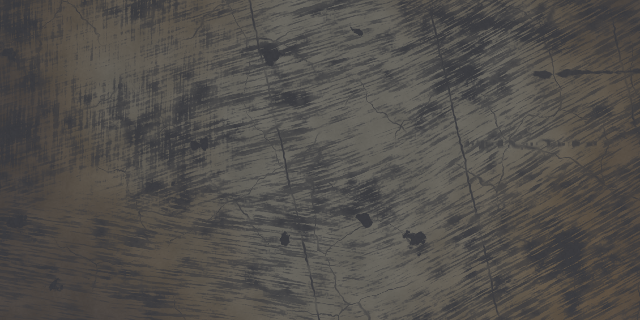
Give the GLSL for this texture, as a Shadertoy shader.

```glsl
float hash(vec2 p) {
    vec3 q = fract(p.xyx * vec3(0.1031, 0.1030, 0.0973));
    q += dot(q, q.yzx + 33.33);
    return fract((q.x + q.y) * q.z);
}

vec2 hash2(vec2 p) {
    return vec2(hash(p + 17.3), hash(p + 71.9));
}

float noise(vec2 p) {
    vec2 i = floor(p), f = fract(p);
    f = f * f * (3.0 - 2.0 * f);
    return mix(mix(hash(i), hash(i + vec2(1, 0)), f.x),
               mix(hash(i + vec2(0, 1)), hash(i + vec2(1, 1)), f.x), f.y);
}

float fbm(vec2 p) {
    float sum = 0.0, amp = 0.53;
    for (int i = 0; i < 5; i++) {
        sum += amp * noise(p);
        p = mat2(1.6, 1.2, -1.2, 1.6) * p + 9.7;
        amp *= 0.5;
    }
    return sum;
}

// Fine brush scratches running along the given angle
float scratches(vec2 p, float angle) {
    float c = cos(angle), s = sin(angle);
    vec2 q = mat2(c, -s, s, c) * p;
    q.y += 0.03 * noise(p * 3.0);
    return 0.55 * noise(q * vec2(10, 205) + 40.0) + 0.45 * noise(q * vec2(34, 270) + 90.0);
}

// Jagged hairline cracks along cell borders
float cracks(vec2 p) {
    vec2 q = p * 3.8 + 0.4 * vec2(fbm(p * 5.0), fbm(p * 5.0 + 50.0));
    q += 0.13 * vec2(fbm(p * 22.0), fbm(p * 22.0 + 50.0));
    vec2 cell = floor(q);
    float nearest = 9.0, second = 9.0;
    for (int y = -1; y <= 1; y++)
    for (int x = -1; x <= 1; x++) {
        vec2 id = cell + vec2(x, y);
        float d = length(id + hash2(id) - q);
        second = min(second, max(nearest, d));
        nearest = min(nearest, d);
    }
    float broken = smoothstep(0.3, 0.55, noise(p * 6.0 + 23.0)) * (0.5 + 0.5 * noise(p * 60.0));
    return broken * (1.0 - smoothstep(0.002, 0.025, second - nearest));
}

// Ragged chips where the surface has flaked off
float chips(vec2 p) {
    vec2 cell = floor(p * 4.0);
    float ragged = (fbm(p * 26.0) - 0.5) * 0.11;
    float d = 1.0;
    for (int y = -1; y <= 1; y++)
    for (int x = -1; x <= 1; x++) {
        vec2 id = cell + vec2(x, y);
        vec2 center = (id + hash2(id + 5.0)) / 4.0;
        float size = mix(0.005, 0.02, hash(id + 31.0));
        float present = step(hash(id + 8.0), 0.45) * step(center.x, 1.35);
        d = min(d, mix(1.0, length((p - center) * vec2(0.85, 1.1)) + ragged - size, present));
    }
    return 1.0 - smoothstep(-0.004, 0.005, d);
}

// Long parallel slanted grooves
float grooves(vec2 p) {
    float u = p.x + 0.22 * p.y + (noise(p * vec2(6, 16)) - 0.5) * 0.007;
    u += (noise(p * 90.0) - 0.5) * 0.005;
    float d = abs(fract((u - 1.0) / 0.56 + 0.5) - 0.5) * 0.56;
    float wear = smoothstep(0.2, 0.6, noise(p * vec2(8, 19) + 3.0));
    return (1.0 - smoothstep(0.001, 0.0055, d)) * mix(0.35, 0.9, wear) * step(0.75, p.x);
}

// Horizontal gouge and a row of chatter marks
float gouges(vec2 p) {
    float rough = fbm(p * vec2(30, 50)) - 0.5;
    vec2 q = p - vec2(1.67, 0.765);
    q.y -= 0.04 * q.x;
    float slit = length(vec2(q.x - clamp(q.x, 0.0, 0.4), q.y)) + rough * 0.03;
    float gouge = 0.9 * (1.0 - smoothstep(0.004, 0.011, slit));
    float span = smoothstep(1.42, 1.47, p.x) * (1.0 - smoothstep(1.88, 1.95, p.x));
    float band = 1.0 - smoothstep(0.004, 0.018, abs(p.y - 0.55 + rough * 0.03));
    float ticks = smoothstep(0.3, 0.7, noise(vec2(p.x * 130.0, p.y * 60.0)));
    return max(gouge, span * band * ticks * 0.75);
}

void mainImage(out vec4 fragColor, in vec2 fragCoord) {
    vec2 p = fragCoord / iResolution.y;
    p.x *= 2.0 * iResolution.y / iResolution.x;
    float cloud = fbm(p * 3.0 + 12.0);
    float grain = 0.65 * noise(p * 245.0) + 0.35 * noise(p * 120.0 + 6.0);

    // Grey plaster turning brown and dark towards the sides
    float edge = length((p - vec2(1.05, 0.58)) * vec2(0.88, 0.9)) + (cloud - 0.5) * 0.5;
    vec3 color = mix(vec3(0.402, 0.395, 0.37), vec3(0.35, 0.318, 0.278), smoothstep(0.3, 0.8, edge));
    color = mix(color, vec3(0.29, 0.268, 0.256), smoothstep(0.62, 1.0, edge));
    float ochre = exp(-3.5 * length(p - vec2(1.9, 0.12)));
    color += vec3(0.07, 0.04, 0.0) * ochre;
    color *= 0.93 + 0.14 * fbm(p * 16.0);

    // Scratch direction changes from region to region
    float left = 1.0 - smoothstep(0.4, 0.95, p.x);
    float low = (1.0 - smoothstep(0.25, 0.5, p.y)) * (1.0 - smoothstep(0.85, 1.3, p.x));
    float marks = mix(scratches(p, 0.28), scratches(p + 4.0, 0.5), smoothstep(1.0, 1.5, p.x));
    marks = mix(marks, scratches(p + 8.0, -0.14), low);
    marks = mix(marks, scratches(p + 2.0, 1.53), 0.6 * left * smoothstep(0.3, 0.55, p.y));

    // Dark stain caught in the scratches and in the pores
    float cover = (fbm(p * vec2(3.6, 5.0) + 31.0) - 0.5) * 0.65 + (fbm(p * vec2(19, 26) + 3.0) - 0.5) * 0.5;
    cover += 0.13 * exp(-18.0 * dot(p - vec2(0.97, 0.9), p - vec2(0.97, 0.9)));
    cover += 0.07 * exp(-9.0 * dot(p - vec2(1.75, 0.4), p - vec2(1.75, 0.4)));
    cover -= 0.03;
    float density = mix(0.62, 0.95, smoothstep(0.0, 0.22, cover));
    float ink = density * smoothstep(-0.15, 0.22, marks - 0.5 + cover + (grain - 0.5) * 0.32);

    // Damage on top
    ink = max(ink, 0.85 * cracks(p));
    ink = max(ink, max(grooves(p), gouges(p)));
    ink = max(ink, 0.97 * chips(p));
    color = mix(color, vec3(0.222, 0.226, 0.245), ink);

    color += (grain - 0.5) * 0.02;
    fragColor = vec4(color, 1.0);
}
```
